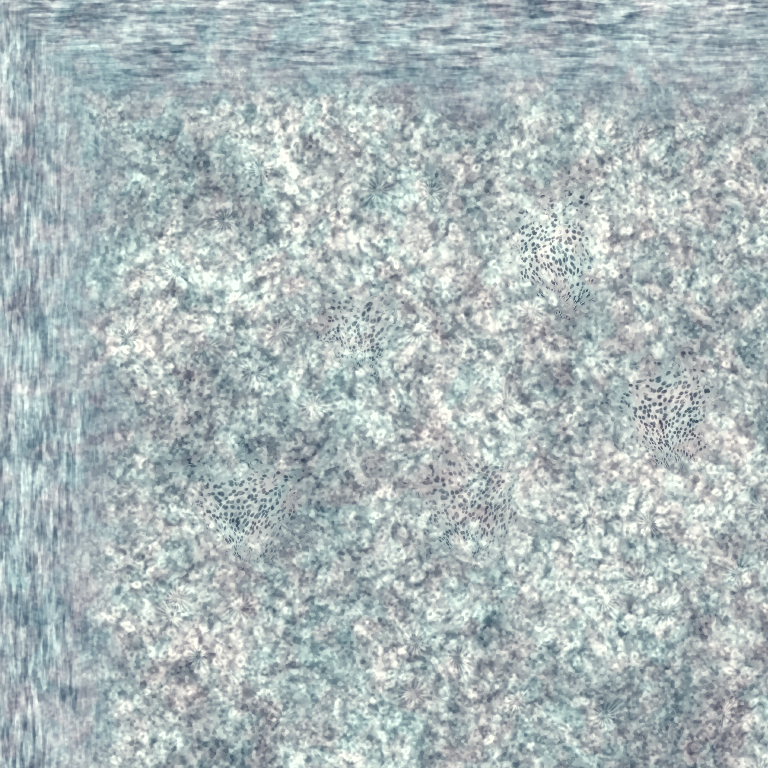
A WebGL 1 fragment shader for this texture:

```glsl
precision highp float;
uniform vec2 u_resolution;

#define CLOUD_SCALE 6.0
#define CLOUD_CONTRAST 0.42
#define GRAIN_SCALE 105.0
#define GRAIN_CONTRAST 0.64
#define POLYP_SCALE 62.0
#define POLYP_CONTRAST 0.36
#define ROSETTE_SCALE 13.0
#define FAN_COUNT 5
#define FAN_SCALE 165.0
#define STREAK_CONTRAST 0.64
#define BORDER_WIDTH 0.13
#define MEAN_TONE 0.61

const vec3 SLATE = vec3(0.38, 0.44, 0.49);
const vec3 FROST = vec3(0.85, 0.89, 0.87);
const vec3 TEAL_SHIFT = vec3(-0.055, 0.018, 0.014);
const vec3 BLUE_SHIFT = vec3(-0.02, 0.0, 0.025);

vec3 hash3(vec2 p) {
  vec3 q = fract(p.xyx * vec3(0.1031, 0.1030, 0.0973));
  q += dot(q, q.yxz + 33.33);
  return fract((q.xxy + q.yzz) * q.zyx);
}

// Cellular noise: xy = offset from nearest seed, z = soft tone, w = cell id
vec4 cellular(vec2 p) {
  vec2 base = floor(p);
  vec2 nearest = vec2(2.0);
  float id = 0.0, toneSum = 0.0, weightSum = 0.0;
  for (int j = -1; j <= 1; j++) {
    for (int i = -1; i <= 1; i++) {
      vec2 cell = base + vec2(float(i), float(j));
      vec3 h = hash3(cell + 57.0);
      vec2 offset = p - cell - h.xy;
      float d2 = dot(offset, offset);
      float weight = exp(-6.0 * d2);
      toneSum += weight * h.z;
      weightSum += weight;
      if (d2 < dot(nearest, nearest)) {
        nearest = offset;
        id = h.z;
      }
    }
  }
  return vec4(nearest, toneSum / weightSum, id);
}

float softTone(vec2 p) { return cellular(p).z - 0.5; }

// Layered sines bend the cells out of their grid
vec2 warp(vec2 p) {
  return p + 0.005 * sin(p.yx * 41.0 + 2.0 * sin(p * 23.0))
           + 0.001 * sin(p.yx * 173.0 + 3.0 * sin(p * 97.0));
}

float clouds(vec2 p) {
  return 0.8 * softTone(p * CLOUD_SCALE)
       + 0.75 * softTone(p * CLOUD_SCALE * 2.3 + 13.0)
       + 0.8 * softTone(p * CLOUD_SCALE * 5.1 + 29.0);
}

// Small pale discs with darker hearts
float polyps(vec2 p) {
  vec4 c = cellular(p * POLYP_SCALE);
  float d = length(c.xy);
  float disc = 1.0 - smoothstep(0.25, 0.58, d);
  float heart = 1.0 - smoothstep(0.04, 0.22, d);
  return (disc - 0.65 * heart * step(0.35, c.w) - 0.42) * (0.5 + c.w);
}

// Sparse faint flowers with straight petals
float rosettes(vec2 p) {
  vec4 c = cellular(p * ROSETTE_SCALE + 5.0);
  float r = length(c.xy);
  float petals = cos(atan(c.x, c.y + 0.0001) * floor(11.0 + 6.0 * c.w));
  float ring = smoothstep(0.05, 0.14, r) * (1.0 - smoothstep(0.18, 0.42, r));
  return ring * (0.06 + 0.13 * petals) * smoothstep(0.7, 0.85, c.w);
}

// Perforated coral fans: x = tone, y = coverage
vec2 fans(vec2 p, float ragged) {
  vec2 lattice = p * FAN_SCALE;
  float cover = 0.0;
  for (int i = 0; i < FAN_COUNT; i++) {
    float n = float(i);
    vec2 centre = vec2(0.25, 0.25) + vec2(0.65, 0.45) * fract(n * vec2(0.618, 0.755) + vec2(0.1, 0.2));
    float radius = 0.045 + 0.025 * fract(n * 0.37 + 0.4);
    vec2 q = p - centre;
    float c = 1.0 - smoothstep(0.5, 1.15, length(q) / radius + ragged);
    c *= 0.55 + 0.45 * fract(n * 0.43 + 0.3);
    if (c > cover) {
      vec2 stem = q + vec2(0.0, 1.8 * radius);
      float angle = atan(stem.x, stem.y);
      lattice = vec2(angle * radius * 1.9, length(stem) * 0.85) * FAN_SCALE + n * 31.0;
      cover = c;
    }
  }
  float hole = 1.0 - smoothstep(0.2, 0.5, length(cellular(lattice).xy));
  return vec2(0.6 - 1.3 * hole, cover);
}

float streaks(vec2 p) {
  return softTone(p * vec2(32.0, 200.0)) + 0.8 * softTone(p * vec2(75.0, 320.0) + 9.0)
       + 0.4 * softTone(p * vec2(11.0, 36.0) + 17.0);
}

void main() {
  vec2 uv = gl_FragCoord.xy / u_resolution;
  vec2 p = warp(uv);
  float cloud = clouds(p);
  float fine = softTone(p * GRAIN_SCALE) + softTone(uv * GRAIN_SCALE * 2.3 + 41.0);

  // Encrusted centre
  float reef = CLOUD_CONTRAST * cloud + GRAIN_CONTRAST * fine;
  reef += POLYP_CONTRAST * polyps(p) * smoothstep(-0.35, 0.15, cloud);
  reef += rosettes(p);
  float crack = abs(softTone(p * 17.0 + 71.0) + 0.25 * fine);
  reef -= 0.15 * (1.0 - smoothstep(0.0, 0.025, crack)) * (1.0 - smoothstep(-0.2, 0.1, cloud));
  vec2 fan = fans(p, 0.8 * fine + 0.5 * cloud);
  reef = mix(reef, fan.x + 0.3 * cloud + 0.3 * fine, 0.8 * fan.y);

  // Streaked borders: sideways along the top, upright along the left
  float left = uv.x, top = 1.0 - uv.y;
  float alongTop = smoothstep(-0.03, 0.03, left - top);
  float streak = mix(streaks(uv.yx + 3.0), streaks(uv), alongTop);
  float edge = min(left, top) + 0.05 * cloud;
  float border = 1.0 - smoothstep(BORDER_WIDTH * 0.6, BORDER_WIDTH * 1.5, edge);
  float calm = smoothstep(BORDER_WIDTH * 0.35, BORDER_WIDTH * 0.9, edge);
  float band = STREAK_CONTRAST * streak * (1.0 - 0.55 * calm) + 0.15 * cloud + 0.3 * fine - 0.03;
  float tone = clamp(MEAN_TONE + mix(reef, band, border), -0.45, 1.28);

  // Cool tints drift between teal, blue and faint mauve
  float drift = 0.7 * softTone(p * 9.0 + 83.0) + softTone(p * 46.0 + 47.0);
  vec3 colour = mix(SLATE, FROST, tone);
  colour += TEAL_SHIFT * drift + BLUE_SHIFT * (border * 0.7 - 0.2);
  gl_FragColor = vec4(clamp(colour, 0.0, 1.0), 1.0);
}
```
